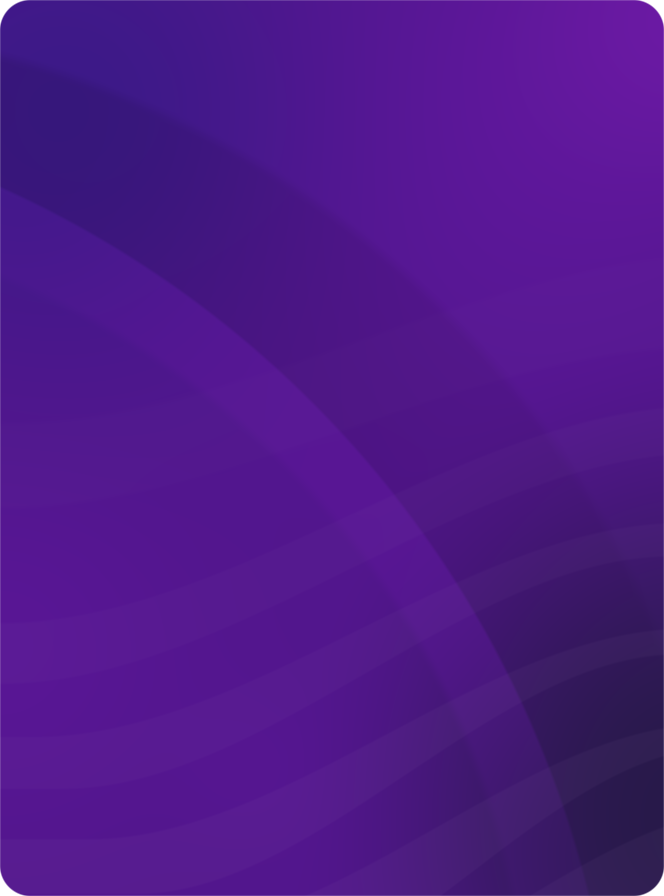
Give the GLSL for this background, as a WebGL 1 fragment shader.

```glsl
precision highp float;

uniform vec2 u_resolution;

const float HEIGHT = 1.347;          // canvas height in canvas widths
const float CORNER_RADIUS = 0.046;

const vec3 PAPER = vec3(1.0);
const vec3 VIOLET = vec3(0.32, 0.085, 0.55);
const vec3 PURPLE = vec3(0.365, 0.09, 0.605);
const vec3 MAGENTA = vec3(0.43, 0.10, 0.65);
const vec3 INDIGO = vec3(0.225, 0.10, 0.53);
const vec3 NAVY = vec3(0.165, 0.105, 0.305);
const vec3 LILAC = vec3(0.62, 0.50, 0.70);

// Circles: centre, radius
const vec3 OUTER_ARC = vec3(-0.371, -0.157, 1.468);
const vec3 MIDDLE_ARC = vec3(-0.644, -0.373, 1.576);
const vec3 INNER_ARC = vec3(-0.460, -0.236, 1.254);
const float ARC_SHADE = 0.10;
const float ARC_LIGHT = 0.50;

// Wave edges: left height, right height, start of rise, width of rise.
// Each edge is a quadratic in the ribbon index.
const int RIBBONS = 5;
const vec4 TOP_BASE = vec4(0.410, 0.736, 0.0, 1.056);
const vec4 TOP_STEP = vec4(-0.180, -0.183, 0.035, -0.079);
const vec4 TOP_BEND = vec4(0.0088, 0.0079, 0.016, 0.0);
const vec4 LOW_BASE = vec4(0.319, 0.665, 0.0, 1.056);
const vec4 LOW_STEP = vec4(-0.158, -0.158, 0.085, -0.158);
const vec4 LOW_BEND = vec4(0.0, 0.0035, 0.009, 0.018);
const vec4 VEIL_TOP = vec4(0.710, 0.965, 0.0, 1.1);
const vec4 VEIL_LOW = vec4(0.583, 0.824, 0.0, 1.056);
const float RIBBON_LIGHT = 0.06;
const float VEIL_LIGHT = 0.022;

float glow(vec2 p, vec2 centre, float radius) {
    vec2 d = (p - centre) / radius;
    return exp(-dot(d, d));
}

float disc(vec2 p, vec3 circle, float blur) {
    return smoothstep(blur, -blur, length(p - circle.xy) - circle.z);
}

float below(vec2 p, vec4 edge, float blur) {
    float rise = smoothstep(edge.z, edge.z + edge.w, p.x);
    return smoothstep(blur, -blur, p.y - mix(edge.x, edge.y, rise));
}

float roundedCard(vec2 p, float blur) {
    vec2 halfSize = 0.5 * vec2(1.0, HEIGHT);
    vec2 q = abs(p - halfSize) - halfSize + CORNER_RADIUS;
    float d = length(max(q, 0.0)) - CORNER_RADIUS;
    return smoothstep(blur, -blur, d);
}

vec3 backdrop(vec2 p) {
    vec3 color = VIOLET;
    color = mix(color, PURPLE, 0.9 * glow(p, vec2(0.78, 1.15), 0.42));
    color = mix(color, PURPLE, 0.6 * glow(p, vec2(0.0, 0.38), 0.28));
    color = mix(color, INDIGO, 0.9 * glow(p, vec2(0.10, 1.18), 0.36));
    color = mix(color, MAGENTA, 0.85 * glow(p, vec2(1.03, 1.32), 0.24));
    vec2 toShadow = (p - vec2(1.05, 0.12)) * vec2(1.2, 1.0);
    float shadow = 1.0 - smoothstep(0.05, 0.75, length(toShadow));
    color = mix(color, NAVY, shadow);
    return mix(color, PURPLE, 0.25 * glow(p, vec2(0.38, 0.19), 0.12));
}

void main() {
    vec2 p = gl_FragCoord.xy / u_resolution * vec2(1.0, HEIGHT);
    float blur = 1.0 / u_resolution.x;
    vec3 color = backdrop(p);

    // Sweeping arcs: a shaded outer band around a brighter one
    float middle = disc(p, MIDDLE_ARC, 2.0 * blur);
    float shaded = disc(p, OUTER_ARC, 0.012) * (1.0 - middle);
    float bright = middle * (1.0 - disc(p, INNER_ARC, 0.010));
    color *= 1.0 - ARC_SHADE * shaded * mix(1.0, 0.5, p.x);
    vec3 arcTint = mix(PURPLE, INDIGO, 0.6 * glow(p, vec2(0.0, 1.1), 0.3));
    float arcFade = mix(0.25, 1.0, smoothstep(0.0, 0.6, p.y));
    color = mix(color, arcTint, ARC_LIGHT * bright * arcFade);

    // Translucent wave ribbons
    float veil = below(p, VEIL_TOP, 0.006) * (1.0 - below(p, VEIL_LOW, 0.004));
    color = mix(color, LILAC, VEIL_LIGHT * veil);
    for (int i = 0; i < RIBBONS; i++) {
        float k = float(i);
        vec4 top = TOP_BASE + k * (TOP_STEP + k * TOP_BEND);
        vec4 low = LOW_BASE + k * (LOW_STEP + k * LOW_BEND);
        float cut = i < RIBBONS - 1 ? below(p, low, 1.5 * blur) : 0.0;
        float ribbon = below(p, top, 1.5 * blur) * (1.0 - cut);
        float strength = RIBBON_LIGHT * mix(0.65, 1.0, min(0.5 * k, 1.0));
        color = mix(color, LILAC, strength * ribbon);
    }

    gl_FragColor = vec4(mix(PAPER, color, roundedCard(p, blur)), 1.0);
}
```
